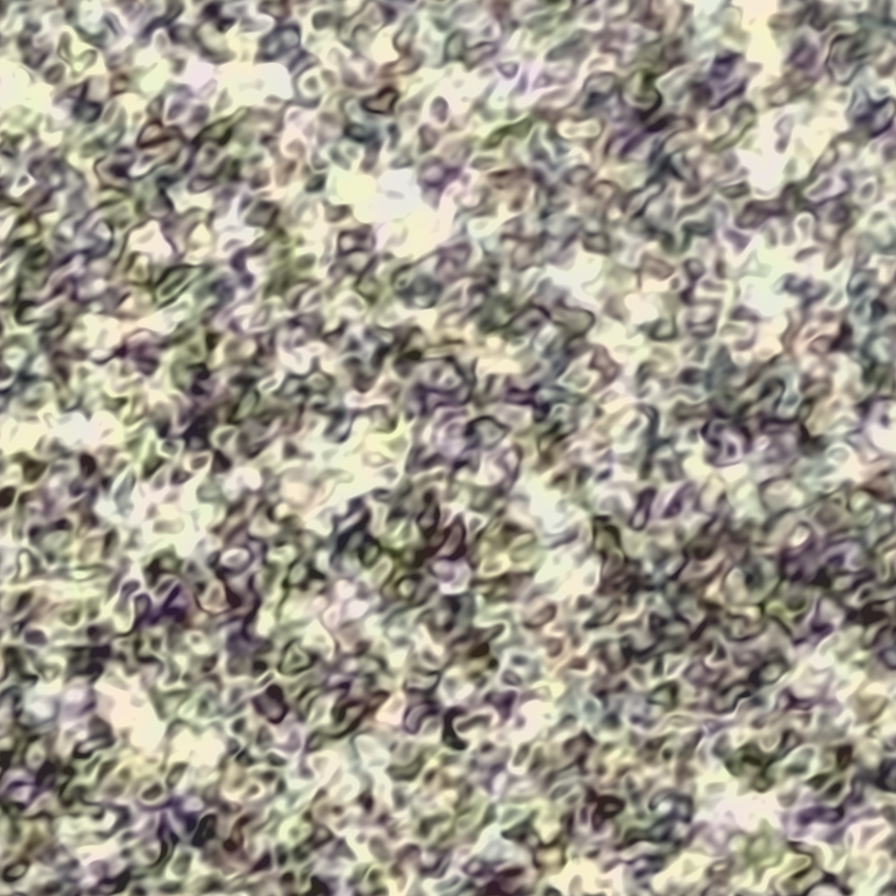
Write a WebGL 1 fragment shader that draws this texture.

```glsl
precision highp float;

uniform vec2 u_resolution;

// Palette
const vec3 DARK = vec3(0.26, 0.24, 0.22);
const vec3 CREAM = vec3(0.91, 0.88, 0.80);
const vec3 WARM_SHIFT = vec3(0.05, 0.04, -0.10);
const vec3 PURPLE_SHIFT = vec3(0.05, -0.05, 0.05);

// Feature frequencies, in cells per canvas height
const float BROAD_FREQ = 4.0;
const float PATCH_FREQ = 11.0;
const float CLUMP_FREQ = 24.0;
const float GRAIN_FREQ = 46.0;
const float FINE_FREQ = 78.0;
const float TINT_FREQ = 17.0;

// Tone weights
const float BASE_TONE = 0.55;
const float BROAD_AMOUNT = 0.22;
const float PATCH_AMOUNT = 0.50;
const float CLUMP_AMOUNT = 0.70;
const float GRAIN_AMOUNT = 0.27;
const float FINE_AMOUNT = 0.55;
const float CREAM_LIFT = 0.24;
const float HEIGHT_SLOPE = 0.20;

// Strand shape
const float STRAND_FOLD = 7.5;
const float STRAND_ANGLE = 0.65;
const float STRAND_STRETCH = 1.35;
const float PATCH_ANGLE = -0.30;
const float PATCH_STRETCH = 1.5;
const float WARP = 0.012;

float hash(vec2 p) {
  vec3 q = fract(vec3(p.xyx) * 0.1031);
  q += dot(q, q.yzx + 33.33);
  return fract((q.x + q.y) * q.z);
}

// Dot product of a random unit gradient with the offset from its corner
float corner(vec2 cell, vec2 offset) {
  float angle = 6.2832 * hash(cell);
  return dot(vec2(cos(angle), sin(angle)), offset);
}

float gradientNoise(vec2 p) {
  vec2 i = floor(p);
  vec2 f = p - i;
  vec2 w = f * f * f * (f * (f * 6.0 - 15.0) + 10.0);
  vec2 e = vec2(1.0, 0.0);
  float low = mix(corner(i, f), corner(i + e, f - e), w.x);
  float high = mix(corner(i + e.yx, f - e.yx), corner(i + e.xx, f - e.xx), w.x);
  return mix(low, high, w.y);
}

// Rotates to the given direction and lengthens features along it
vec2 alongDirection(vec2 p, float angle, float stretch) {
  float c = cos(angle);
  float s = sin(angle);
  return vec2((c * p.x + s * p.y) / stretch, c * p.y - s * p.x);
}

void main() {
  vec2 uv = gl_FragCoord.xy / u_resolution.y;

  // Ragged outlines for the larger features
  vec2 warp = WARP * vec2(gradientNoise(uv * 38.0 + 50.0),
                          gradientNoise(uv * 38.0 + 170.0));
  vec2 warped = uv + 2.0 * warp;
  vec2 strandUv = alongDirection(uv + 0.4 * warp, STRAND_ANGLE, STRAND_STRETCH);
  vec2 patchUv = alongDirection(warped, PATCH_ANGLE, PATCH_STRETCH);

  // Light and dark areas
  float broad = gradientNoise(uv * BROAD_FREQ + 21.0);
  float patches = gradientNoise(patchUv * PATCH_FREQ + 83.0);
  float clumps = gradientNoise(warped * CLUMP_FREQ + 137.0);
  float cream = smoothstep(0.14, 0.36, patches + 0.4 * clumps);

  // Folded noise gives curled strands and small rings
  float grain = gradientNoise(strandUv * GRAIN_FREQ + 211.0);
  float strands = sin(STRAND_FOLD * grain + 4.0 * clumps + 5.0 * broad);
  float fine = gradientNoise(strandUv * FINE_FREQ + 307.0);

  // Calmer, paler towards the upper right
  float calm = smoothstep(0.7, 1.7, uv.x + uv.y);
  float contrast = mix(1.08, 0.82, calm) * (1.0 - 0.35 * cream);

  float tone = BASE_TONE
    + HEIGHT_SLOPE * (uv.y - 0.5)
    + BROAD_AMOUNT * broad
    + PATCH_AMOUNT * patches
    + CREAM_LIFT * cream
    + contrast * (CLUMP_AMOUNT * clumps + GRAIN_AMOUNT * strands + FINE_AMOUNT * fine);
  tone = clamp(tone, -0.14, 1.07);

  // Faint yellow, grey and purple stains
  float warmth = gradientNoise(warped * TINT_FREQ + 401.0) - 0.15 * calm;
  float purple = gradientNoise(warped * TINT_FREQ + 503.0) + 0.25 * (0.5 - tone);
  vec3 color = mix(DARK, CREAM, tone);
  color += WARM_SHIFT * warmth + PURPLE_SHIFT * purple;

  gl_FragColor = vec4(clamp(color, 0.0, 1.0), 1.0);
}
```
